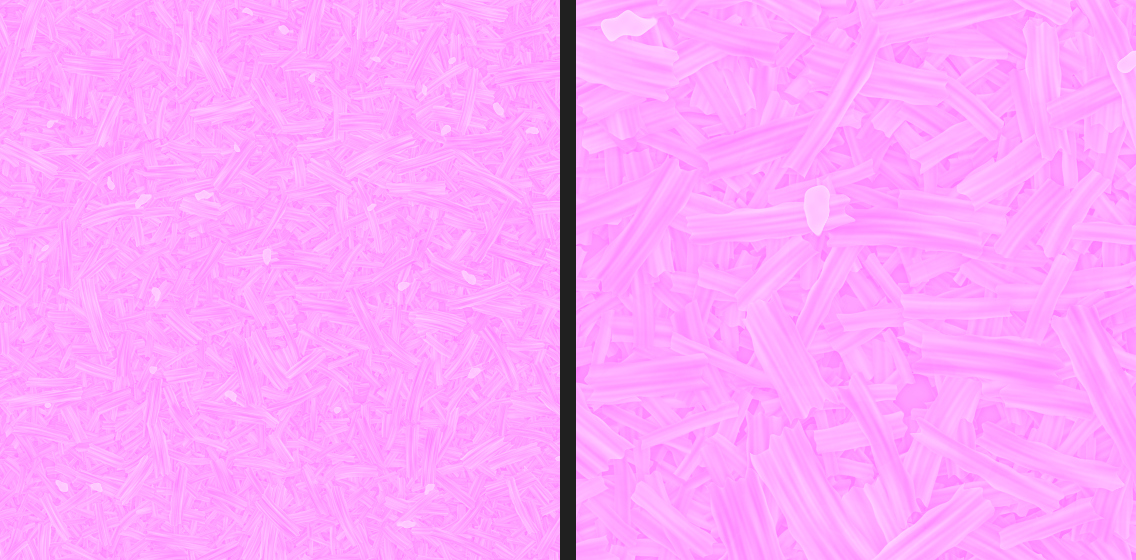
Left, the full canvas; right, a detail of the centre.
Write a Shadertoy shader that draws this texture.

```glsl
#define LAYERS 12
#define SMALL_CELL 0.028
#define LARGE_CELL 0.076
#define BASE_GREEN 0.664
#define TONE_SPREAD 0.07
#define FIBRE_FREQ 210.0
#define FIBRE_CONTRAST 0.135
#define RIM_LIGHT 0.045
#define SHADOW 0.035
#define BLOB_GRID 9.0
#define BLOB_SHARE 0.4
#define BLOB_GREEN 0.775

vec4 hash4(vec2 p) {
    vec4 q = fract(p.xyxy * vec4(0.1031, 0.1030, 0.0973, 0.1099));
    q += dot(q, q.wzxy + 33.33);
    return fract((q.xxyz + q.yzzw) * q.zywx);
}

float gradientAt(vec2 cell, vec2 offset) {
    float angle = 6.2832 * hash4(cell).x;
    return dot(vec2(cos(angle), sin(angle)), offset);
}

float gradientNoise(vec2 p) {
    vec2 i = floor(p), f = p - i;
    vec2 s = f * f * f * (f * (f * 6.0 - 15.0) + 10.0);
    vec2 e = vec2(1.0, 0.0);
    return mix(mix(gradientAt(i, f), gradientAt(i + e, f - e), s.x),
               mix(gradientAt(i + e.yx, f - e.yx), gradientAt(i + 1.0, f - 1.0), s.x), s.y);
}

// Long streaks: x runs along the fibre, y across it
float fibres(vec2 q, vec2 seed) {
    vec2 p = q * vec2(16.0, FIBRE_FREQ) + seed;
    return gradientNoise(p) + 0.6 * gradientNoise(p * vec2(1.7, 2.1) + 31.0);
}

// Lays one flake with frayed ends over the tone below
float layFlake(float tone, vec2 q, vec4 shape, vec4 look, float cell, float size, float aa) {
    float angle = 3.14159 * shape.z;
    vec2 along = vec2(cos(angle), sin(angle));
    q = vec2(dot(q, along), dot(q, vec2(-along.y, along.x)));
    q.y += (look.x - 0.5) * 0.25 * q.x * q.x / cell;
    vec2 extent = cell * vec2(mix(0.5, 0.9, shape.w), mix(0.1, 0.24, look.y));
    vec2 reach = abs(q) - extent;
    if (max(reach.x, reach.y) > 0.012) return tone;

    vec2 seed = floor(look.zw * 300.0);
    float fray = gradientNoise(vec2(q.y * 150.0, sign(q.x) * 3.3) + seed);
    float wobble = gradientNoise(vec2(q.x * 70.0, sign(q.y) * 3.3) + seed);
    reach += vec2(0.14 * fray, 0.05 * wobble + 0.06 * (look.z - 0.5) * q.x / cell) * cell;
    float d = max(reach.x, reach.y);

    float green = BASE_GREEN + TONE_SPREAD * (look.w - 0.5);
    green += FIBRE_CONTRAST * mix(0.85, 1.3, size) * fibres(q, seed);
    green += RIM_LIGHT * mix(0.7, 1.4, size) * exp(min(d, 0.0) / 0.0014);
    tone -= SHADOW * exp(-max(d, 0.0) / 0.0025);
    return mix(tone, green, 0.9 * smoothstep(aa, -aa, d));
}

// Sparse pale blobs with a bright rim
float layBlobs(float tone, vec2 p, float aa) {
    vec2 home = floor(p * BLOB_GRID);
    for (int y = -1; y <= 1; y++)
    for (int x = -1; x <= 1; x++) {
        vec2 id = home + vec2(x, y);
        vec4 h = hash4(id + 517.0);
        vec4 k = hash4(id + 841.0);
        if (k.x > BLOB_SHARE) continue;
        vec2 q = p - (id + h.xy) / BLOB_GRID;
        if (dot(q, q) > 0.0016) continue;
        float angle = 6.2832 * h.z;
        q = mat2(cos(angle), sin(angle), -sin(angle), cos(angle)) * q;
        float bump = gradientNoise(q * 75.0 + floor(k.yz * 200.0));
        float d = length(q * vec2(0.7, 1.3)) - mix(0.005, 0.011, h.w) + 0.009 * bump;
        float green = BLOB_GREEN + 0.08 * exp(min(d, 0.0) / 0.0015);
        green += 0.04 * gradientNoise(q * 140.0 + 70.0);
        tone -= SHADOW * exp(-max(d, 0.0) / 0.002);
        tone = mix(tone, green, smoothstep(aa, -aa, d));
    }
    return tone;
}

void mainImage(out vec4 fragColor, in vec2 fragCoord) {
    vec2 p = fragCoord / iResolution.y;
    float aa = 0.8 / iResolution.y;
    float tone = BASE_GREEN - 0.03;

    // Flakes from small and dense to large and sparse
    for (int i = 0; i < LAYERS; i++) {
        float t = float(i) / float(LAYERS - 1);
        float size = t * t * t;
        float cell = mix(SMALL_CELL, LARGE_CELL, size);
        float density = mix(1.0, 0.22, t);
        vec2 grid = p / cell + 0.37 * float(i);
        for (int y = -1; y <= 1; y++)
        for (int x = -1; x <= 1; x++) {
            vec2 id = floor(grid) + vec2(x, y);
            vec4 shape = hash4(id + 61.0 * float(i) + 7.0);
            vec4 look = hash4(id.yx + 83.0 * float(i) + 290.0);
            if (hash4(id + 47.0 * float(i) + 613.0).y > density) continue;
            tone = layFlake(tone, (grid - id - shape.xy) * cell, shape, look, cell, size, aa);
        }
    }

    tone = layBlobs(tone, p, aa);
    tone += 0.02 * gradientNoise(p * 5.0 + 11.0);
    fragColor = vec4(1.0, clamp(tone, 0.5, 1.0), 1.0, 1.0);
}
```
